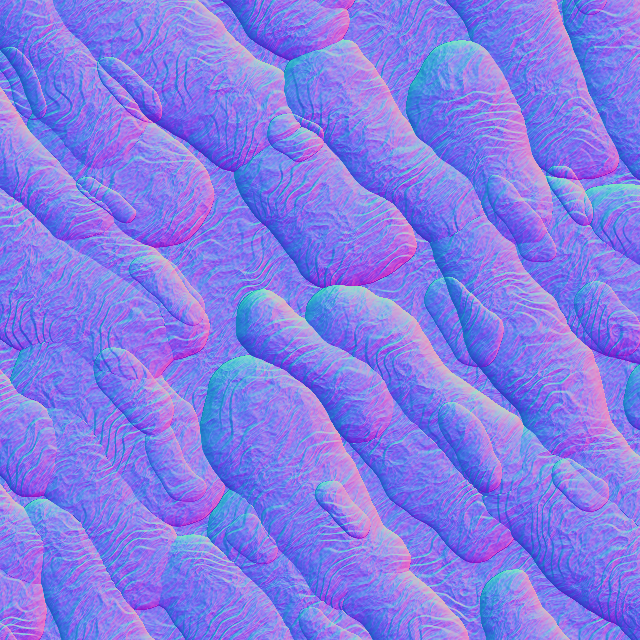
Give the GLSL for this texture map, as a Shadertoy shader.

```glsl
// Tangent-space normal map of ropy lava: overlapping lobes, bowed ropes, fine wrinkles.

const float FLOW_ANGLE    = -0.87;              // lobes run from upper left to lower right
const vec2  LOBE_CELL     = vec2(0.33, 0.135);  // spacing along and across the flow
const vec2  LOBE_LENGTH   = vec2(0.07, 0.17);   // half length, min and max
const vec2  LOBE_RADIUS   = vec2(0.055, 0.092);
const float LOBE_HEIGHT   = 0.030;
const vec2  TOE_CELL      = vec2(0.19, 0.15);
const vec2  TOE_LENGTH    = vec2(0.008, 0.045);
const vec2  TOE_RADIUS    = vec2(0.016, 0.036);
const float TOE_HEIGHT    = 0.009;
const float TOE_DENSITY   = 0.42;
const float ROPE_SPACING  = 0.021;
const float ROPE_HEIGHT   = 0.0029;
const float ROPE_BOW      = 8.0;
const float WRINKLE_FREQ  = 42.0;
const float WRINKLE_SLOPE = 0.19;
const float SAMPLE_STEP   = 0.0013;
const vec2  SLOPE_GAIN    = vec2(1.2, 0.85);
const vec3  NORMAL_SCALE  = vec3(0.5, 0.5, 0.445);
const vec3  NORMAL_BIAS   = vec3(0.515, 0.494, 0.5);

vec2 hash2(vec2 p) {
    vec3 v = fract(p.xyx * vec3(0.1031, 0.1030, 0.0973));
    v += dot(v, v.yzx + 33.33);
    return fract((v.xx + v.yz) * v.zy);
}

float cornerValue(vec2 cell, vec2 offset) {
    float angle = 6.2832 * hash2(cell).x;
    return dot(vec2(cos(angle), sin(angle)), offset);
}

// Gradient noise, roughly -0.7 to 0.7
float noise(vec2 p) {
    vec2 i = floor(p), f = p - i;
    vec2 u = f * f * f * (f * (f * 6.0 - 15.0) + 10.0);
    vec2 e = vec2(1.0, 0.0);
    return mix(mix(cornerValue(i, f), cornerValue(i + e, f - e), u.x),
               mix(cornerValue(i + e.yx, f - e.yx), cornerValue(i + 1.0, f - 1.0), u.x), u.y);
}

vec2 noise2(vec2 p) {
    return vec2(noise(p), noise(p + vec2(37.4, 81.7)));
}

// Highest scattered capsule dome: x = height, yz = position local to that dome
vec3 lobes(vec2 q, vec2 spacing, vec2 lengths, vec2 radii, float height, float density, float seed) {
    vec3 best = vec3(0.0, q.x, 0.05 * sin(q.y * 38.0));
    float row = floor(q.y / spacing.y);
    for (int j = -1; j <= 1; j++) {
        float r = row + float(j);
        float shift = hash2(vec2(r, seed)).x;
        float column = floor(q.x / spacing.x - shift);
        for (int i = -1; i <= 1; i++) {
            vec2 id = vec2(column + float(i), r);
            vec2 place = hash2(id + seed);
            vec2 size = hash2(id + seed + 57.0);
            vec2 kind = hash2(id + seed + 131.0);
            if (kind.x > density) continue;
            vec2 center = (id + vec2(shift, 0.0) + 0.5 + 0.5 * (place - 0.5)) * spacing;
            float turn = 0.45 * (kind.y - 0.5);
            vec2 d = q - center;
            d = vec2(d.x * cos(turn) + d.y * sin(turn), d.y * cos(turn) - d.x * sin(turn));
            float halfLength = mix(lengths.x, lengths.y, size.x);
            float radius = mix(radii.x, radii.y, size.y);
            float edge = length(vec2(max(abs(d.x) - halfLength, 0.0), d.y)) / radius;
            float dome = height * (0.6 + 0.6 * place.x) * sqrt(max(1.0 - edge * edge, 0.0));
            if (dome > best.x) best = vec3(dome, d + vec2(3.0 * place.y, 0.0));
        }
    }
    return best;
}

float surface(vec2 p) {
    vec2 along = vec2(cos(FLOW_ANGLE), sin(FLOW_ANGLE));
    vec2 q = vec2(dot(p, along), dot(p, vec2(-along.y, along.x))) + 4.0;
    vec2 bend = noise2(q * 9.0);
    vec2 outline = q + 0.055 * noise2(q * 3.5) + 0.022 * bend + 0.004 * noise2(q * 32.0);

    // Broad lobes carrying small toes
    vec3 lobe = lobes(outline, LOBE_CELL, LOBE_LENGTH, LOBE_RADIUS, LOBE_HEIGHT, 1.0, 11.0);
    vec3 toe = lobes(outline, TOE_CELL, TOE_LENGTH, TOE_RADIUS, TOE_HEIGHT, TOE_DENSITY, 71.0);
    float h = lobe.x + toe.x;

    // Ropes: bowed steps with a steep upstream face
    float phase = (lobe.y - ROPE_BOW * lobe.z * lobe.z) / ROPE_SPACING;
    phase += 1.6 * bend.x + 1.1 * noise(q * 24.0);
    float f = fract(phase);
    float patches = smoothstep(-0.35, 0.4, noise(q * 13.0 + 20.0));
    h += ROPE_HEIGHT * patches * smoothstep(0.0, 0.24, f) * (1.0 - f);

    // Wrinkles: warped ridges stretched across the flow
    vec2 w = q * vec2(1.0, 0.55) + 0.022 * bend + 0.009 * noise2(q * 27.0);
    float freq = WRINKLE_FREQ;
    for (int k = 0; k < 3; k++) {
        h -= WRINKLE_SLOPE / freq * abs(noise(w * freq));
        freq *= 2.15;
        w = w.xy + vec2(0.31, 0.17);
    }
    return h + 0.0006 * noise(q * vec2(230.0, 170.0));
}

void mainImage(out vec4 fragColor, in vec2 fragCoord) {
    vec2 p = fragCoord / iResolution.y;
    vec2 e = vec2(SAMPLE_STEP, 0.0);
    float h = surface(p);
    vec2 slope = vec2(surface(p + e) - h, surface(p + e.yx) - h) / SAMPLE_STEP;
    slope *= SLOPE_GAIN;
    slope /= sqrt(1.0 + 0.45 * dot(slope, slope));   // soften the steepest edges
    vec3 normal = normalize(vec3(-slope, 1.0));
    fragColor = vec4(NORMAL_BIAS + NORMAL_SCALE * normal, 1.0);
}
```
